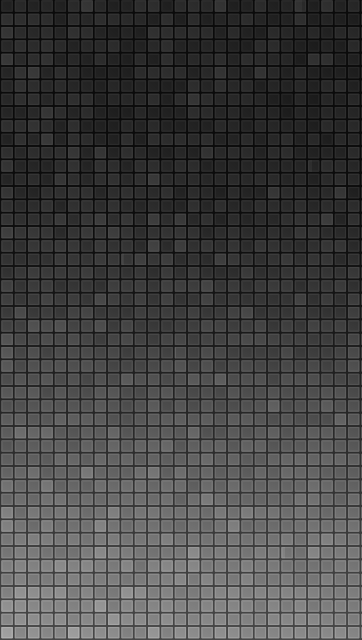
Reproduce this pattern procedurally as a WebGL 2 fragment shader.

```glsl
#version 300 es
precision highp float;
// Small bevelled square tiles in dark grout, shaded from charcoal at the top to mid grey at the bottom.

#define ROWS 48.0          // tiles per canvas height
#define GRID_SHIFT vec2(-0.03, 0.05)
#define TILE_HALF 0.435    // half width of a tile, in cells
#define CORNER 0.07        // corner radius
#define RIM_WIDTH 0.10     // width of the light bevel
#define RIM_LIGHT 0.042
#define SHADE_TOP 0.15
#define SHADE_RANGE 0.43
#define VARIATION 0.055    // tone spread between tiles
#define ACCENT 0.05        // extra light on scattered tiles

uniform vec2 u_resolution;
out vec4 fragColor;

float hash(vec2 cell) {
  vec3 p = fract(cell.xyx * vec3(0.1031, 0.1030, 0.0973));
  p += dot(p, p.yzx + 33.33);
  return fract((p.x + p.y) * p.z);
}

float roundedBox(vec2 p, float halfSize, float radius) {
  vec2 q = abs(p) - halfSize + radius;
  return length(max(q, 0.0)) + min(max(q.x, q.y), 0.0) - radius;
}

// Tone of a whole tile; depth runs from 0 at the top to 1 at the bottom.
float tileTone(vec2 cell, float depth, float across) {
  float base = SHADE_TOP + SHADE_RANGE * smoothstep(0.2, 1.2, depth);
  float spread = (hash(cell) - 0.5) * VARIATION;
  float chance = mix(0.20, 0.05, across);
  float accent = ACCENT * step(1.0 - chance, hash(cell + 71.0));
  float drift = 0.008 * sin(cell.x * 0.45 + 1.0) * sin(cell.y * 0.31);
  return base + spread + accent * (0.6 + 0.4 * depth) + drift - 0.02 * (across - 0.5);
}

void main() {
  vec2 uv = gl_FragCoord.xy / u_resolution;
  float depth = 1.0 - uv.y;
  float aspect = u_resolution.x / u_resolution.y;
  vec2 grid = vec2(uv.x * aspect, depth) * ROWS + GRID_SHIFT;
  vec2 cell = floor(grid);
  vec2 local = fract(grid) - 0.5;
  float pixel = ROWS / u_resolution.y;

  // Tile face with a light bevel
  float dist = roundedBox(local, TILE_HALF, CORNER);
  float tone = tileTone(cell, depth, uv.x);
  float rim = smoothstep(-RIM_WIDTH - 0.5 * pixel, -RIM_WIDTH + 0.5 * pixel, dist);
  float face = tone + rim * RIM_LIGHT * (0.7 + 0.8 * depth);
  face += 0.012 * (local.y - local.x) * (1.0 - rim);

  // Grout between tiles
  float grout = mix(0.045, 0.29, smoothstep(0.25, 1.1, depth));
  float coverage = 1.0 - smoothstep(-0.5 * pixel, 0.5 * pixel, dist);
  float shade = mix(grout, face, coverage);
  fragColor = vec4(vec3(clamp(shade, 0.0, 1.0)), 1.0);
}
```
